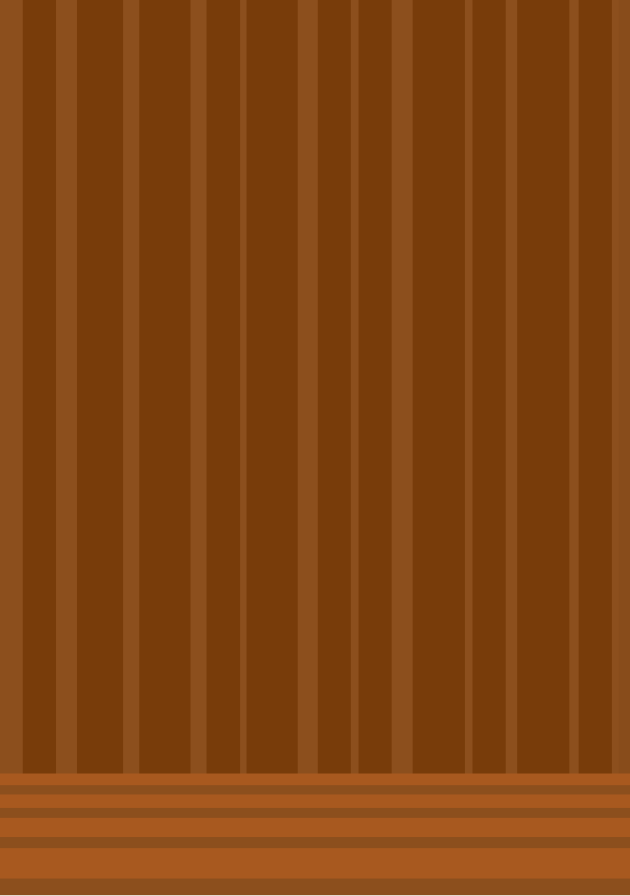
Give the GLSL for this pattern, as a Shadertoy shader.

```glsl
#define WALL_DARK vec3(0.47, 0.237, 0.04)
#define WOOD_MID vec3(0.55, 0.308, 0.112)
#define WOOD_SHADE vec3(0.535, 0.297, 0.106)
#define FLOOR_LIGHT vec3(0.66, 0.35, 0.12)
#define RIM_COLOR vec3(0.98, 0.97, 0.96)
#define FLOOR_TOP 0.1367
#define RIM_HEIGHT 0.00091
#define SHADE_START 0.982
#define STRIPES 12
#define BANDS 4

// Left and right edge of each wall stripe, as a share of the width
const vec2 stripeEdges[STRIPES] = vec2[STRIPES](
    vec2(-0.01, 0.0361), vec2(0.0889, 0.1222), vec2(0.1954, 0.2210),
    vec2(0.3024, 0.3278), vec2(0.3811, 0.3913), vec2(0.4726, 0.5044),
    vec2(0.5569, 0.5691), vec2(0.6217, 0.6550), vec2(0.7380, 0.7500),
    vec2(0.8028, 0.8209), vec2(0.9037, 0.9185), vec2(0.9713, 1.01));

// Lower and upper edge of each floor band, as a share of the height
const vec2 bandEdges[BANDS] = vec2[BANDS](
    vec2(-0.01, 0.0195), vec2(0.0534, 0.0658),
    vec2(0.0872, 0.0983), vec2(0.1133, 0.1237));

// Antialiased step, one pixel wide
float edge(float distance, float pixel) {
    return clamp(distance / pixel + 0.5, 0.0, 1.0);
}

// Coverage of the interval between two edges
float span(float position, vec2 ends, float pixel) {
    return edge(position - ends.x, pixel) * edge(ends.y - position, pixel);
}

vec3 wall(float x, float pixel) {
    float stripes = 0.0;
    for (int i = 0; i < STRIPES; i++)
        stripes = max(stripes, span(x, stripeEdges[i], pixel));
    vec3 wood = mix(WOOD_MID, WOOD_SHADE, edge(x - SHADE_START, pixel));
    return mix(WALL_DARK, wood, stripes);
}

vec3 floorBoards(float y, float pixel) {
    float bands = 0.0;
    for (int i = 0; i < BANDS; i++)
        bands = max(bands, span(y, bandEdges[i], pixel));
    return mix(FLOOR_LIGHT, WOOD_MID, bands);
}

void mainImage(out vec4 fragColor, in vec2 fragCoord) {
    vec2 uv = fragCoord / iResolution.xy;
    vec2 pixel = 1.0 / iResolution.xy;

    // Floor in front of the wall
    vec3 color = mix(floorBoards(uv.y, pixel.y), wall(uv.x, pixel.x),
                     edge(uv.y - FLOOR_TOP, pixel.y));

    // Thin pale rim along the lower edge
    color = mix(color, RIM_COLOR, edge(RIM_HEIGHT - uv.y, pixel.y));
    fragColor = vec4(color, 1.0);
}
```
